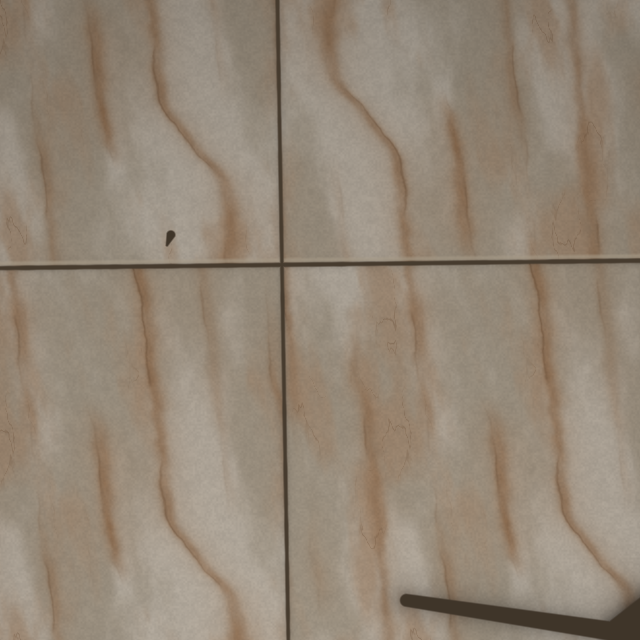
Reproduce this texture procedurally as a WebGL 1 fragment shader.

```glsl
precision highp float;
// Worn beige marble floor tiles with slanting rust veins, thin dark joints and a stray stick.
uniform vec2 u_resolution;

#define PITCH vec2(0.62, 0.65)      // tile size
#define CROSSING vec2(0.4505, 0.581) // where the joints meet
#define SKEW vec2(-0.017, 0.0117)   // lean of the two joint directions
#define JOINT vec2(0.0029, 0.0033)  // half widths of the joints
#define VEIN_GAP 0.16
#define VEIN_SLANT 0.11
#define PALE vec3(0.655, 0.622, 0.575)
#define GREY vec3(0.575, 0.535, 0.475)
#define TAN vec3(0.580, 0.485, 0.395)
#define RUST vec3(0.480, 0.345, 0.230)
#define GROUT vec3(0.275, 0.230, 0.180)

float hash(vec2 p) {
  vec3 q = fract(p.xyx * 0.1031);
  q += dot(q, q.yzx + 33.33);
  return fract((q.x + q.y) * q.z);
}

float noise(vec2 p) {
  vec2 cell = floor(p), f = fract(p);
  f = f * f * (3.0 - 2.0 * f);
  return mix(mix(hash(cell), hash(cell + vec2(1.0, 0.0)), f.x),
             mix(hash(cell + vec2(0.0, 1.0)), hash(cell + 1.0), f.x), f.y);
}

float fbm(vec2 p) {
  float sum = 0.0, gain = 0.5;
  for (int i = 0; i < 5; i++) {
    sum += gain * noise(p);
    p = p * 2.03 + 17.1;
    gain *= 0.5;
  }
  return sum;
}

// Marble print: st.x runs right and st.y runs down the tile.
vec3 marble(vec2 st) {
  vec2 grain = vec2(st.x - VEIN_SLANT * st.y, st.y);
  float cloud = fbm(grain * vec2(5.5, 2.6) + 41.0);
  float blush = fbm(grain * vec2(8.0, 3.0) + 73.0);
  float wash = 0.65 * smoothstep(0.42, 0.66, blush);
  float core = 0.0, hair = 0.0;

  for (int i = -1; i < 8; i++) {
    float k = float(i);
    float lead = 1.0 - step(0.5, abs(k - 4.0));  // the long bold vein
    float dash = 1.0 - step(0.5, abs(k - 3.0));  // the short detached vein
    vec2 along = vec2(k * 7.3 + 50.0, st.y * 4.0 + 20.0);

    float path = k * VEIN_GAP + VEIN_SLANT * st.y;
    path += 0.13 * smoothstep(2.5, 4.0, k) * smoothstep(0.58, 0.82, st.y);
    path += 0.04 * (fbm(along * vec2(1.0, 1.8)) - 0.5);
    float d = st.x - path + 0.012 * (fbm(st * vec2(30.0, 18.0)) - 0.5);

    float strength = 0.75 * smoothstep(0.25, 0.75, noise(along + 9.0));
    strength = mix(strength, 0.75 + 0.25 * noise(along), lead);
    float span = smoothstep(0.30, 0.46, st.y) * (1.0 - smoothstep(0.64, 0.78, st.y));
    strength = mix(strength, span, dash);

    float width = 0.010 + 0.010 * noise(along * 1.7 + 31.0);
    float side = 1.0 + 0.3 * smoothstep(-0.01, 0.01, d);
    wash += 0.8 * strength * exp(-sqrt(d * d + 0.00006) / (1.9 * width * side));
    core += strength * exp(-d * d / (width * width * side));
    float line = (d + 0.5 * width) / 0.0035;
    hair += strength * exp(-line * line) * smoothstep(0.4, 0.75, noise(along * 3.0));
  }

  // Fine wandering cracks, seen only inside the blushed areas.
  float crack = abs(fbm(grain * vec2(13.0, 5.0) + 7.0) - 0.5);
  hair += 0.55 * (1.0 - smoothstep(0.0, 0.014, crack)) * smoothstep(0.5, 0.66, blush);

  vec3 color = mix(PALE, GREY, smoothstep(0.36, 0.62, cloud));
  color = mix(color, TAN, min(wash, 0.92));
  float mottling = 0.35 + 1.1 * fbm(grain * vec2(45.0, 16.0));
  color = mix(color, RUST, min(0.55 * core * mottling, 0.65));
  return mix(color, RUST * 0.8, min(0.45 * hair, 0.45));
}

// Tapered bar from a to b: signed distance with end radii r.x and r.y.
float bar(vec2 p, vec2 a, vec2 b, vec2 r) {
  float t = clamp(dot(p - a, b - a) / dot(b - a, b - a), 0.0, 1.0);
  return length(p - mix(a, b, t)) - mix(r.x, r.y, t);
}

void main() {
  vec2 pos = gl_FragCoord.xy / u_resolution;
  float blur = max(0.0018, 0.8 / min(u_resolution.x, u_resolution.y));

  // Tile layout: every tile with odd indices is laid turned by half.
  vec2 grid = (pos - CROSSING - SKEW * pos.yx) / PITCH;
  vec2 id = floor(grid) + 1.0;
  vec2 st = vec2(fract(grid.x), 1.0 - fract(grid.y));
  st = mix(st, vec2(1.0, 1.35) - st, mod(id.x * id.y, 2.0));
  vec3 color = marble(st);

  // Surface speckle and soft room light.
  color *= 1.0 + 0.055 * (noise(pos * 330.0) - 0.5) + 0.06 * (fbm(pos * 90.0) - 0.5);
  color *= 1.065 - 0.12 * pos.y - 0.07 * smoothstep(0.3, 0.75, length(pos - vec2(0.5, 0.4)));

  // Joints: lit upper bevel, faint dirt, dark grout.
  vec2 offset = (fract(grid + 0.5) - 0.5) * PITCH;
  vec2 gap = abs(offset) - JOINT * (0.9 + 0.2 * vec2(noise(pos.yy * 45.0), noise(pos.xx * 45.0)));
  float bevel = smoothstep(0.002, 0.006, offset.y) * (1.0 - smoothstep(0.007, 0.013, offset.y));
  color = mix(color, vec3(0.69, 0.64, 0.56), 0.6 * bevel);
  float edge = min(gap.x, gap.y);
  color *= 1.0 - 0.12 * exp(-max(edge, 0.0) / 0.004);
  color = mix(color, GROUT, 1.0 - smoothstep(-blur, blur, edge));

  // Debris: a small wedge, and a stick with its shadow leaving at the corner.
  float wedge = bar(pos, vec2(0.261, 0.617), vec2(0.267, 0.633), vec2(0.002, 0.007));
  float stick = bar(pos, vec2(0.635, 0.062), vec2(1.02, 0.004), vec2(0.010, 0.016));
  float corner = bar(pos, vec2(0.95, 0.015), vec2(1.02, 0.045), vec2(0.010, 0.030));
  color *= 1.0 - 0.45 * exp(-max(min(stick + 0.012, corner), 0.0) / 0.018);
  float cover = 1.0 - smoothstep(-blur, blur, min(wedge, min(stick, corner)));
  gl_FragColor = vec4(mix(color, GROUT * 0.9, cover), 1.0);
}
```
